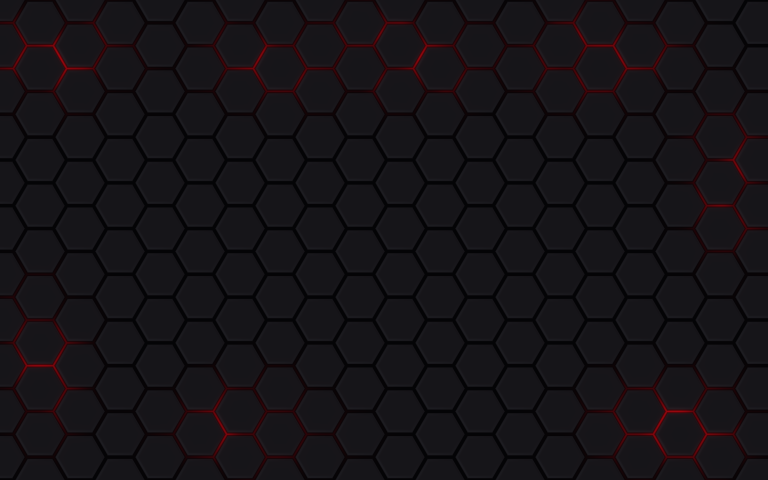
Give the GLSL for this pattern, as a Shadertoy shader.

```glsl
#define ROWS 10.5
#define COLUMNS_PER_HEIGHT 12.0
#define GAP 0.036
#define SPOTS 9
#define EMPTY_SPOT 7
#define SPOT_SIZE vec2(0.135, 0.085)
#define FACE vec3(0.088, 0.083, 0.099)
#define GROOVE vec3(0.016, 0.014, 0.022)
#define RIM vec3(0.026, 0.030, 0.032)
#define EMBER vec3(0.56, 0.012, 0.030)

const vec2 HEX = vec2(0.8660254, 0.5);

float hash(vec2 p) {
    return fract(sin(dot(p, vec2(127.1, 311.7))) * 43758.5453);
}

float noise(vec2 p) {
    vec2 i = floor(p), f = fract(p);
    f = f * f * (3.0 - 2.0 * f);
    return mix(mix(hash(i), hash(i + vec2(1, 0)), f.x),
               mix(hash(i + vec2(0, 1)), hash(i + vec2(1, 1)), f.x), f.y);
}

// Offset from the centre of the nearest flat-topped cell of height 1
vec2 hexOffset(vec2 p) {
    vec2 period = vec2(2.0 * HEX.x, 1.0);
    vec2 a = mod(p + vec2(HEX.x, 0.0), period) - 0.5 * period;
    vec2 b = mod(p + vec2(0.0, 0.5), period) - 0.5 * period;
    return dot(a, a) < dot(b, b) ? a : b;
}

// Distance inward from the cell border
float borderDistance(vec2 q) {
    q = abs(q);
    return 0.5 - max(q.y, dot(q, HEX));
}

// Soft patches spaced round the frame, drawn out along its sides
float emberGlow(vec2 uv, float aspect) {
    vec2 extent = vec2(0.45 * aspect, 0.385);
    float glow = 0.0;
    for (int i = 0; i < SPOTS; i++) {
        if (i == EMPTY_SPOT) continue;
        float angle = 6.2831853 * float(i) / float(SPOTS);
        if (i % 2 == 0) angle += 0.17 * cos(angle);
        vec2 dir = vec2(cos(angle), sin(angle));
        vec2 reach = abs(dir) / extent;
        vec2 center = dir / max(reach.x, reach.y);
        vec2 size = reach.x > reach.y ? SPOT_SIZE.yx : SPOT_SIZE;
        vec2 r = (uv - center) / size;
        float strength = mix(0.75, 1.1, hash(vec2(float(i), 3.0)));
        glow += strength * exp(-dot(r, r));
    }
    return min(glow, 1.0);
}

void mainImage(out vec4 fragColor, in vec2 fragCoord) {
    float aspect = iResolution.x / iResolution.y;
    vec2 uv = fragCoord / iResolution.y;
    vec2 p = uv * vec2(COLUMNS_PER_HEIGHT * HEX.x, ROWS);
    float pixel = ROWS / iResolution.y;

    vec2 q = hexOffset(p);
    float d = borderDistance(q);

    // Flat faces parted by dark grooves
    float face = smoothstep(GAP - 0.6 * pixel, GAP + 0.8 * pixel, d);
    vec3 color = mix(GROOVE, FACE, face);

    // Bevel lit from the lower left
    float lit = dot(q, normalize(vec2(-0.8, -0.6))) / max(length(q), 0.001);
    float rim = exp(-pow((d - GAP - 0.03) / 0.024, 2.0));
    color += RIM * rim * face * (0.35 + 0.6 * lit);

    // Uneven light in the grooves, with a faint spill on the faces
    float glow = emberGlow(uv - 0.5 * vec2(aspect, 1.0), aspect);
    glow *= mix(0.4, 1.15, smoothstep(0.15, 0.8, noise(p * 1.3)));
    float core = exp(-pow(d / 0.030, 2.0));
    float spill = exp(-d / 0.055);
    color += EMBER * glow * (0.85 * core + 0.16 * spill);

    fragColor = vec4(color, 1.0);
}
```
